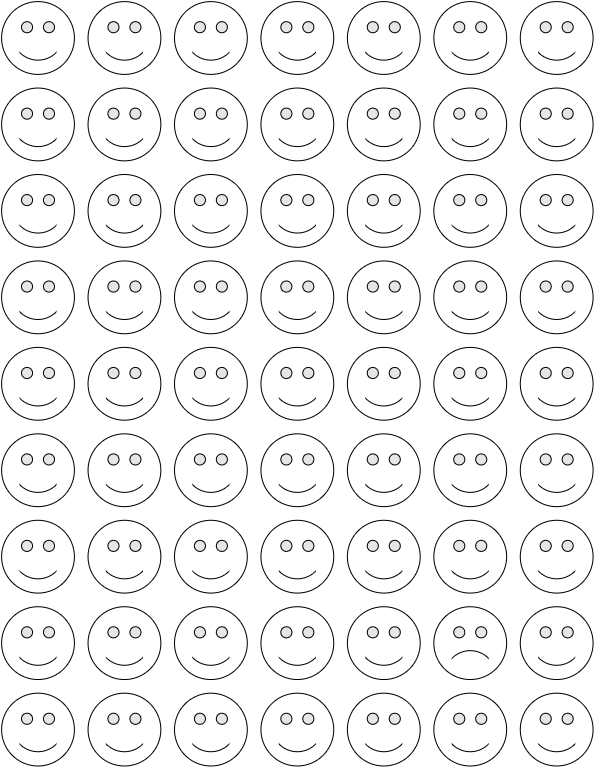
Write a Shadertoy shader that draws this pattern.

```glsl
#define ROWS_SPAN 8.884              // canvas height in repeats
#define FIRST_CENTER 0.4396          // first disc from the left and top edges
#define ODD_CELL vec2(5.0, 7.0)      // column and row of the inverted arc
#define LINE_WIDTH 0.0118
#define DISC_RADIUS 0.421
#define DOT_RADIUS 0.064
#define DOT_OFFSET vec2(0.127, 0.125)
#define ARC_RADIUS 0.297
#define ARC_HALF_WIDTH 0.215
#define ARC_CENTER_Y 0.041
#define ARC_FLIP_Y -0.1715
#define DOT_GRAY 0.9

// Share of a pixel lying inside the edge at signed distance d
float coverage(float d, float pixel) {
    return clamp(0.5 - d / pixel, 0.0, 1.0);
}

// Share of a pixel under a stroke centred on d = 0, exact for thin lines
float stroke(float d, float pixel) {
    float halfWidth = 0.5 * LINE_WIDTH;
    return coverage(d - halfWidth, pixel) - coverage(d + halfWidth, pixel);
}

// Lower part of a circle, cut at both ends
float arcStroke(vec2 p, float pixel) {
    p.y -= ARC_CENTER_Y;
    float ends = max(abs(p.x) - ARC_HALF_WIDTH, p.y);
    return stroke(length(p) - ARC_RADIUS, pixel) * coverage(ends, pixel);
}

void mainImage(out vec4 fragColor, in vec2 fragCoord) {
    float pixel = ROWS_SPAN / iResolution.y;

    // Grid counted from the top left, with y pointing up inside a cell
    vec2 grid = vec2(fragCoord.x, iResolution.y - fragCoord.y) * pixel - FIRST_CENTER;
    vec2 cell = floor(grid + 0.5);
    vec2 p = (grid - cell) * vec2(1.0, -1.0);

    // Outline and paired dots
    float disc = length(p) - DISC_RADIUS;
    float dots = length(vec2(abs(p.x), p.y) - DOT_OFFSET) - DOT_RADIUS;

    // Arc, mirrored vertically in the odd cell
    vec2 arcPoint = p;
    if (distance(cell, ODD_CELL) < 0.5) arcPoint.y = 2.0 * ARC_FLIP_Y - p.y;

    float ink = max(stroke(disc, pixel), stroke(dots, pixel));
    ink = max(ink, arcStroke(arcPoint, pixel));

    float shade = mix(1.0, DOT_GRAY, coverage(dots, pixel));
    fragColor = vec4(vec3(shade * (1.0 - ink)), 1.0);
}
```
